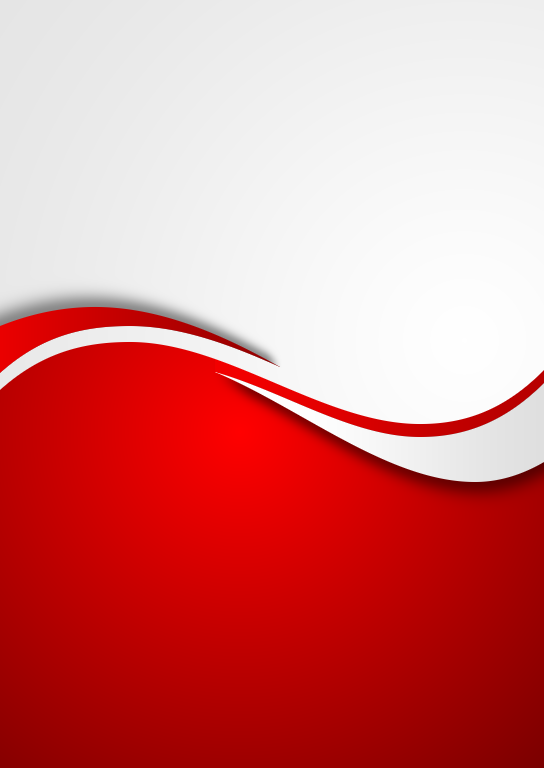
Write a WebGL 2 fragment shader that draws this background.

```glsl
#version 300 es
precision highp float;
// A pale page over a red field, parted by a flowing wave with two tapering
// ribbons. Every edge is a height curve of joined cubic arcs; radial ramps
// light the surfaces and soft Gaussian falloffs cast the shadows.

uniform vec2 u_resolution;
out vec4 fragColor;

// Cubic height from point a to point b, with the slope given at each end.
float arc(float x, vec2 a, float slopeA, vec2 b, float slopeB) {
    float w = b.x - a.x;
    float t = (x - a.x) / w;
    float s = 1.0 - t;
    return mix(a.y, b.y, t * t * (3.0 - 2.0 * t))
         + w * t * s * (s * slopeA - t * slopeB);
}

// Smooth coverage of the side where d is positive.
float cover(float d) {
    return clamp(0.5 + d / max(length(vec2(dFdx(d), dFdy(d))), 1e-6), 0.0, 1.0);
}

float falloff(float d, float width) {
    float k = max(d, 0.0) / width;
    return exp(-k * k);
}

// Upper edge of the dark crest.
float crestTop(float x) {
    vec2 peak = vec2(0.1237, 0.6003);
    return x < peak.x ? arc(x, vec2(0.0, 0.5755), 0.4, peak, 0.0)
                      : arc(x, peak, 0.0, vec2(0.3646, 0.5221), -0.57);
}

// Lower edge of the dark crest, where the white band begins.
float crestBottom(float x) {
    vec2 peak = vec2(0.1693, 0.5755);
    return x < peak.x ? arc(x, vec2(0.0, 0.5143), 0.9, peak, 0.0)
                      : arc(x, peak, 0.0, vec2(0.3646, 0.5221), -0.45);
}

// Upper edge of the whole red field.
float fieldTop(float x) {
    vec2 peak = vec2(0.1693, 0.5547), trough = vec2(0.5469, 0.4479);
    if (x < peak.x) return arc(x, vec2(0.0, 0.4922), 0.9, peak, 0.0);
    return x < trough.x ? arc(x, peak, 0.0, trough, 0.0)
                        : arc(x, trough, 0.0, vec2(0.7083, 0.5182), 1.02);
}

// Upper and lower edges of the white swoosh.
float swooshTop(float x) {
    vec2 trough = vec2(0.5469, 0.4310);
    return x < trough.x ? arc(x, vec2(0.2799, 0.5156), -0.28, trough, 0.0)
                        : arc(x, trough, 0.0, vec2(0.7083, 0.5013), 1.0);
}

float swooshBottom(float x) {
    vec2 trough = vec2(0.6185, 0.3724);
    return x < trough.x ? arc(x, vec2(0.2799, 0.5156), -0.42, trough, 0.0)
                        : arc(x, trough, 0.0, vec2(0.7083, 0.3984), 0.58);
}

void main() {
    // One unit is the canvas height; x spans 0 to 0.7083.
    vec2 p = gl_FragCoord.xy / u_resolution * vec2(0.7083, 1.0);
    float aboveCrest = p.y - crestTop(p.x);
    float aboveBand = p.y - crestBottom(p.x);
    float belowField = fieldTop(p.x) - p.y;
    float aboveSwoosh = p.y - swooshTop(p.x);
    float belowSwoosh = swooshBottom(p.x) - p.y;
    float leftOfTip = step(p.x, 0.3646);
    float rightOfTip = step(0.2799, p.x);

    // Pale page with a glow at the right, shaded above the crest.
    float glow = length(p - vec2(0.605, 0.557));
    vec3 color = vec3(mix(1.0, 0.9, smoothstep(-0.15, 0.85, glow) * 1.1 - 0.05));
    float crestShade = falloff(aboveCrest, mix(0.020, 0.010, p.x / 0.36))
                     * (1.0 - smoothstep(0.345, 0.368, p.x));
    color *= 1.0 - 0.42 * crestShade * cover(aboveBand);

    // Crest darkens toward its tip.
    vec3 crestRed = vec3(mix(0.92, 0.56, p.x / 0.3646), 0.0, 0.0);
    float crest = min(cover(-aboveCrest), cover(aboveBand)) * leftOfTip;
    color = mix(color, crestRed, crest);

    // Red field with a central glow and a shadow below the swoosh.
    float ember = length(p - vec2(0.3125, 0.4375));
    vec3 red = vec3(1.0 - 0.88 * ember, 0.0, 0.0);
    float swooshShade = falloff(belowSwoosh, mix(0.008, 0.020, p.x / 0.7083))
                      * smoothstep(0.275, 0.33, p.x);
    red *= 1.0 - 0.45 * swooshShade;

    // Thin ribbon above the swoosh keeps its own brighter ramp.
    vec3 ribbonRed = vec3(mix(0.95, 0.72, smoothstep(0.28, 0.70, p.x)), 0.0, 0.0);
    red = mix(red, ribbonRed, cover(aboveSwoosh) * rightOfTip);
    color = mix(color, red, cover(belowField));

    // White swoosh greys gently toward the right edge.
    vec3 swooshWhite = vec3(mix(1.0, 0.87, smoothstep(0.36, 0.75, p.x)));
    float swoosh = min(cover(-aboveSwoosh), cover(-belowSwoosh)) * rightOfTip;
    color = mix(color, swooshWhite, swoosh);

    fragColor = vec4(color, 1.0);
}
```
